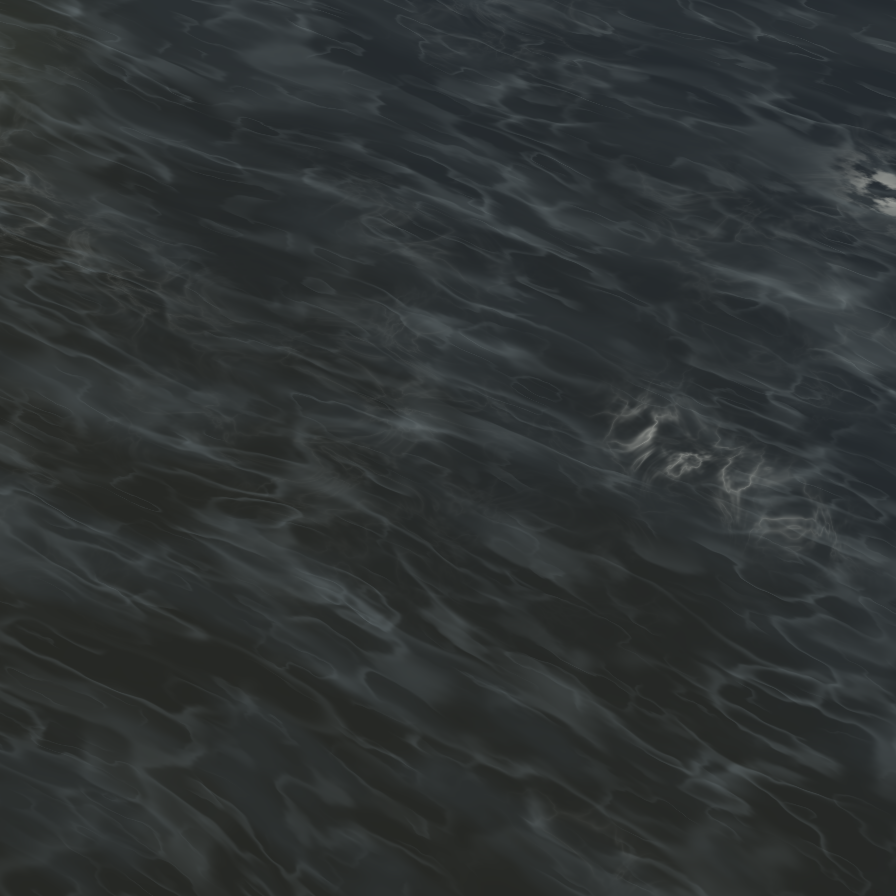
This texture is drawn by a Shadertoy shader. Its source:

```glsl
// Dark, murky sea seen from above: slanting wave crests over deep water.
// Crests are the zero lines of stretched, warped noise in four sizes;
// wispy foam is ridged noise kept inside a few soft ellipses.

const vec3 MURKY = vec3(0.149, 0.156, 0.143);
const vec3 COOL = vec3(0.143, 0.168, 0.188);
const vec3 SLATE = vec3(0.200, 0.226, 0.238);
const vec3 CREST = vec3(0.355, 0.390, 0.400);
const vec3 FOAM = vec3(0.600, 0.610, 0.590);
const vec3 SILT = vec3(0.230, 0.240, 0.190);
const float SLANT = 0.56;

float hash(vec2 p) {
    return fract(sin(dot(p, vec2(127.1, 311.7))) * 43758.5453);
}

float noise(vec2 p) {
    vec2 i = floor(p);
    vec2 f = fract(p);
    vec2 u = f * f * f * (f * (f * 6.0 - 15.0) + 10.0);
    float low = mix(hash(i), hash(i + vec2(1.0, 0.0)), u.x);
    float high = mix(hash(i + vec2(0.0, 1.0)), hash(i + vec2(1.0, 1.0)), u.x);
    return mix(low, high, u.y);
}

mat2 rotation(float angle) {
    float c = cos(angle);
    float s = sin(angle);
    return mat2(c, s, -s, c);
}

float fbm(vec2 p) {
    float sum = 0.0;
    float weight = 0.53;
    for (int i = 0; i < 4; i++) {
        sum += weight * noise(p);
        p = rotation(0.6) * p * 2.03 + 17.3;
        weight *= 0.5;
    }
    return sum;
}

// Bright lines with one sharp and one trailing side, broken into lengths.
float crests(vec2 q, vec2 scale, float seed) {
    vec2 p = q * scale + seed;
    vec2 warp = vec2(fbm(p * 0.8 + 5.2), fbm(p * 0.9 + 31.7)) - 0.5;
    float d = 2.0 * noise(p + vec2(0.8, 1.3) * warp) - 1.0;
    float line = exp(-d * d * (d > 0.0 ? 20.0 : 75.0));
    float lengths = smoothstep(0.3, 0.85, noise(p * vec2(0.9, 0.7) + seed * 1.7));
    return line * lengths;
}

// Curling threads of foam.
float threads(vec2 p, float scale) {
    p *= scale;
    vec2 warp = vec2(noise(p * 0.6 + 3.1), noise(p * 0.6 + 47.9)) - 0.5;
    float ridge = 1.0 - abs(2.0 * fbm(p + 1.6 * warp) - 1.0);
    return pow(ridge, 6.0);
}

// Soft ellipse lying along the crests.
float patchMask(vec2 uv, vec2 centre, vec2 radius) {
    vec2 d = rotation(SLANT) * (uv - centre) / radius;
    return exp(-dot(d, d));
}

void mainImage(out vec4 fragColor, in vec2 fragCoord) {
    vec2 uv = fragCoord / iResolution.y;

    // Waves get closer and flatter towards the top.
    vec2 bent = vec2(uv.x, uv.y + 0.38 * uv.y * uv.y);
    vec2 q = rotation(SLANT) * bent;
    q.y += 0.035 * (noise(q * vec2(4.0, 7.0) + 3.7) - 0.5);
    float far = smoothstep(0.7, 1.75, uv.x * 0.7 + uv.y);

    // Deep water, from brown-green to blue, with pale slopes.
    float cool = smoothstep(0.45, 1.7, uv.x * 0.8 + uv.y + 0.5 * (fbm(uv * 4.0) - 0.5));
    vec3 colour = mix(MURKY, COOL, cool);
    float slopes = smoothstep(0.35, 0.75, fbm(q * vec2(5.0, 16.0) + 9.0));
    colour = mix(colour, SLATE, 0.45 * slopes);
    colour = mix(colour, SILT, 0.4 * patchMask(uv, vec2(0.0, 0.94), vec2(0.09)));

    // Crests from large to fine; the finest show most in the distance.
    float light = 0.26 * crests(q, vec2(5.0, 16.0), 2.4);
    light += 0.36 * crests(q, vec2(8.0, 25.0), 13.8);
    light += 0.34 * crests(q, vec2(11.0, 36.0), 41.3);
    light += mix(0.18, 0.34, far) * crests(q, vec2(20.0, 62.0), 27.1);
    light *= mix(0.72, 1.05, smoothstep(0.0, 0.5, uv.y + 0.3 * uv.x));
    colour = mix(colour, CREST, min(light, 1.0));

    // Faint drifting foam, then the brighter breaking spots.
    float drift = 0.7 * smoothstep(0.48, 0.72, fbm(uv * 5.0 + 61.0)) * smoothstep(0.2, 0.6, uv.y);
    drift += patchMask(uv, vec2(0.13, 0.70), vec2(0.17, 0.05));
    drift += 0.8 * patchMask(uv, vec2(0.46, 0.74), vec2(0.12, 0.04));
    drift += 0.9 * patchMask(uv, vec2(0.66, 0.06), vec2(0.08, 0.03));
    float breaking = patchMask(uv, vec2(0.73, 0.51), vec2(0.05, 0.035));
    breaking += 0.8 * patchMask(uv, vec2(0.84, 0.45), vec2(0.10, 0.035));
    float foam = 0.17 * drift * threads(q * vec2(0.7, 1.1), 30.0);
    foam += 0.75 * breaking * threads(uv + 0.37, 30.0);
    float splash = patchMask(uv, vec2(0.99, 0.785), vec2(0.045, 0.03));
    foam += splash * smoothstep(0.35, 0.65, fbm(q * vec2(35.0, 70.0)));
    colour = mix(colour, FOAM, clamp(foam, 0.0, 1.0));

    fragColor = vec4(colour, 1.0);
}
```
